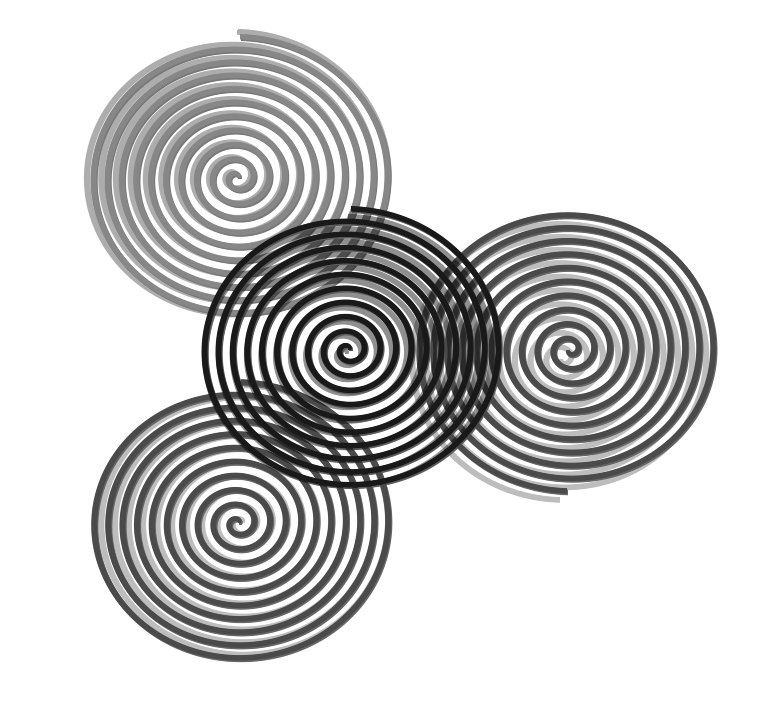
Give the GLSL for this background, as a WebGL 2 fragment shader.

```glsl
#version 300 es
precision highp float;
// Four overlapping grey spiral coils with offset shadows on a white ground.

uniform vec2 u_resolution;
out vec4 outColor;

const float TURNS = 10.25;
const float TAU = 6.2831853;

// Radius after t turns; the spacing tightens slightly outwards.
float armRadius(float t) {
    return 0.021 * t - 0.000168 * t * t;
}

// Coverage of a slightly flattened spiral stroke whose outer end lies at tailAngle.
float spiral(vec2 p, float tailAngle, float halfWidth) {
    p.x /= 1.09;
    float r = length(p);
    float turn = fract((atan(p.y, p.x) - tailAngle) / TAU) - 1.0 + TURNS;
    float t = (0.021 - sqrt(max(0.000441 - 0.000672 * r, 0.0))) / 0.000336;
    // Nearest winding, limited to the inner and outer ends of the arm.
    float winding = clamp(round(t - turn), ceil(-turn), 0.0);
    float d = abs(r - armRadius(turn + winding)) - halfWidth;
    float pixel = 1.0 / u_resolution.y;
    return 1.0 - smoothstep(-0.6 * pixel, 0.6 * pixel, d);
}

void main() {
    vec2 p = gl_FragCoord.xy / u_resolution.y;

    // Coils from back to front: upper left, lower left, right, centre.
    vec2 centers[4] = vec2[4](vec2(0.332, 0.751), vec2(0.333, 0.2675),
                              vec2(0.798, 0.510), vec2(0.4875, 0.510));
    // Shadow offset in xy, shadow scale in z.
    vec3 shadows[4] = vec3[4](vec3(-0.004, 0.002, 1.025), vec3(0.005, 0.0, 0.975),
                              vec3(-0.0098, -0.0126, 1.0), vec3(-0.004, -0.006, 0.975));
    // Greys of the shadow, rim and main stroke.
    vec3 greys[4] = vec3[4](vec3(0.68, 0.47, 0.53), vec3(0.74, 0.40, 0.29),
                            vec3(0.74, 0.40, 0.29), vec3(0.56, 0.36, 0.10));

    float shade = 1.0;
    for (int i = 0; i < 4; i++) {
        vec2 q = p - centers[i];
        float tail = i == 2 ? -1.59 : 1.55;
        float shadow = spiral((q - shadows[i].xy) / shadows[i].z, tail, 0.0040);
        float rim = spiral(q - vec2(0.0016, -0.0022), tail, 0.0039);
        float stroke = spiral(q, tail, 0.0039);
        shade *= mix(1.0, greys[i].x, shadow);
        shade = mix(shade, min(shade, greys[i].y), rim);
        shade = mix(shade, greys[i].z, stroke);
    }
    outColor = vec4(vec3(shade), 1.0);
}
```
